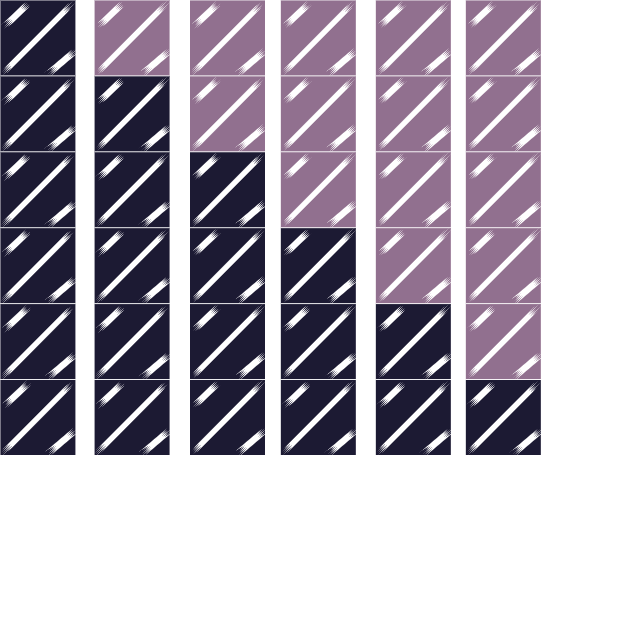
Reproduce this pattern procedurally as a three.js fragment shader.

```glsl
// Six by six square tiles in two colours split along a diagonal, each with three frayed white strokes.
varying vec2 vUv;

const float CANVAS = 768.0;   // layout units across the canvas
const float TILE = 90.0;
const float ROW_PITCH = 91.1;
const float COUNT = 6.0;
const vec3 WHITE = vec3(1.0);
const vec3 NAVY = vec3(0.11, 0.10, 0.20);
const vec3 MAUVE = vec3(0.57, 0.44, 0.56);

float hash(float n) {
  return fract(sin(n * 12.9898) * 437.585);
}

float coverage(float dist, float pixel) {
  return clamp(0.5 - dist / pixel, 0.0, 1.0);
}

// Left edge of each unevenly spaced column
float columnStart(float column) {
  vec3 starts = column < 2.5 ? vec3(0.5, 113.5, 228.0) : vec3(337.0, 451.0, 559.0);
  float k = mod(column, 3.0);
  return k < 0.5 ? starts.x : (k < 1.5 ? starts.y : starts.z);
}

float boxDistance(vec2 p, float size) {
  vec2 d = abs(p - 0.5 * size) - 0.5 * size;
  return max(d.x, d.y);
}

// Straight stroke from a to b whose ends split into flared spikes
float strokeDistance(vec2 p, vec2 a, vec2 b, float halfWidth, float fray, float seed) {
  float len = length(b - a);
  vec2 along = (b - a) / len;
  vec2 q = p - a;
  float u = dot(q, along);
  float v = dot(q, vec2(-along.y, along.x));
  float fromEnd = min(u, len - u);
  float endSeed = seed + (u < 0.5 * len ? 0.0 : 17.0);
  float flare = 1.0 + 0.4 * clamp(1.0 - fromEnd / fray, 0.0, 1.0);
  float dist = max(abs(v) - halfWidth, fray - fromEnd);
  float spikeWidth = 0.26 * halfWidth;
  for (int i = 0; i < 5; i++) {
    float k = float(i);
    float tip = fray * 0.5 * hash(endSeed + k * 3.7);
    float center = mix(-1.0, 1.0, k / 4.0) * (halfWidth - spikeWidth) * flare;
    float taper = min((fromEnd - tip) / (fray - tip), 1.0);
    dist = min(dist, abs(v - center) - spikeWidth * taper);
  }
  return dist;
}

// One long diagonal with a short stroke in each remaining corner
float tileStrokes(vec2 p) {
  float d = strokeDistance(p, vec2(4.5, 4.0), vec2(84.5, 84.5), 3.3, 11.0, 1.0);
  d = min(d, strokeDistance(p, vec2(4.5, 58.5), vec2(35.0, 87.5), 3.9, 12.0, 5.0));
  return min(d, strokeDistance(p, vec2(57.5, 2.0), vec2(91.0, 30.5), 3.9, 12.0, 9.0));
}

void main() {
  // Rows are counted from the top
  vec2 p = vec2(vUv.x, 1.0 - vUv.y) * CANVAS;
  float pixel = max(fwidth(vUv.x) * CANVAS, 0.0001);
  float row = clamp(floor(p.y / ROW_PITCH), 0.0, COUNT - 1.0);
  float top = row * ROW_PITCH + 0.5;

  vec3 color = WHITE;
  for (int i = 0; i < 6; i++) {
    float column = float(i);
    vec2 local = vec2(p.x - columnStart(column), TILE - (p.y - top));
    vec3 ground = column > row ? MAUVE : NAVY;
    vec3 tile = mix(ground, WHITE, coverage(tileStrokes(local), pixel));
    color = mix(color, tile, coverage(boxDistance(local, TILE), pixel));
  }
  gl_FragColor = vec4(color, 1.0);
}
```
